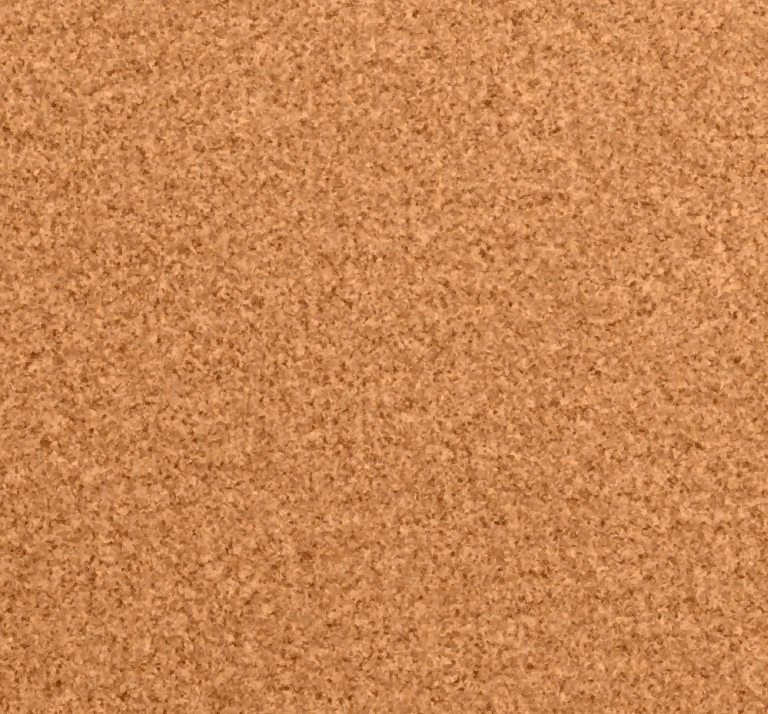
A Shadertoy shader for this texture:

```glsl
// Fine pressed cork board: soft-edged, randomly turned grains in two sizes,
// thin dark bark flecks and small pale chips, under a gentle diagonal light.
// Every layer feeds one tone value, which picks a colour from brown to tan.

const vec3 BARK_BROWN = vec3(0.65, 0.382, 0.181);
const vec3 PALE_TAN = vec3(0.91, 0.643, 0.432);
const vec3 WARM_TINT = vec3(0.010, -0.002, -0.012);

float hash(vec2 cell, float seed) {
    return fract(sin(dot(cell, vec2(127.1, 311.7)) + seed * 17.3) * 43758.5);
}

vec2 rotate(vec2 v, float angle) {
    float c = cos(angle), s = sin(angle);
    return vec2(c * v.x - s * v.y, s * v.x + c * v.y);
}

// Smoothly interpolated lattice noise, 0 to 1
float valueNoise(vec2 p, float seed) {
    vec2 cell = floor(p);
    vec2 f = fract(p);
    f = f * f * (3.0 - 2.0 * f);
    float low = mix(hash(cell, seed), hash(cell + vec2(1, 0), seed), f.x);
    float high = mix(hash(cell + vec2(0, 1), seed), hash(cell + vec2(1, 1), seed), f.x);
    return mix(low, high, f.y);
}

// Cellular grains, each with its own tone, direction and stretched shape
float grains(vec2 p, float seed, float sharpness) {
    vec2 home = floor(p);
    float toneSum = 0.0, weightSum = 0.0;
    for (int y = -1; y <= 1; y++) {
        for (int x = -1; x <= 1; x++) {
            vec2 cell = home + vec2(x, y);
            vec2 centre = cell + vec2(hash(cell, seed + 1.0), hash(cell, seed + 2.0));
            vec2 offset = rotate(p - centre, 6.2832 * hash(cell, seed + 3.0));
            offset *= vec2(0.75, 1.45);
            float weight = exp(-sharpness * dot(offset, offset)) + 1e-6;
            toneSum += weight * hash(cell, seed + 4.0);
            weightSum += weight;
        }
    }
    return toneSum / weightSum;
}

void mainImage(out vec4 fragColor, in vec2 fragCoord) {
    vec2 uv = fragCoord / iResolution.xy;
    vec2 p = fragCoord / iResolution.y;

    // Grain body
    float coarse = grains(p * 125.0, 1.0, 9.0);
    float fine = grains(p * 215.0, 11.0, 8.0);
    float tone = 0.62 + 0.55 * (coarse - 0.5) + 0.75 * (fine - 0.5);

    // Dark flecks and pale chips
    float fleck = smoothstep(0.66, 0.98, grains(p * 185.0, 21.0, 9.0));
    float chip = smoothstep(0.84, 0.98, grains(p * 110.0, 31.0, 12.0));
    tone += 0.22 * chip - 0.62 * fleck;

    // Faint mottling and light falling from the upper right
    float mottle = 0.6 * valueNoise(p * 32.0, 41.0) + 0.4 * valueNoise(p * 11.0, 42.0);
    tone += 0.13 * (mottle - 0.5);
    tone += 0.12 * (uv.x - 0.5) + 0.16 * (uv.y - 0.5);

    // Brown to tan, with a slight shift of hue between grains
    vec3 color = mix(BARK_BROWN, PALE_TAN, clamp(tone, -0.7, 1.25));
    color += WARM_TINT * (2.0 * valueNoise(p * 110.0, 51.0) - 1.0);
    fragColor = vec4(color, 1.0);
}
```
